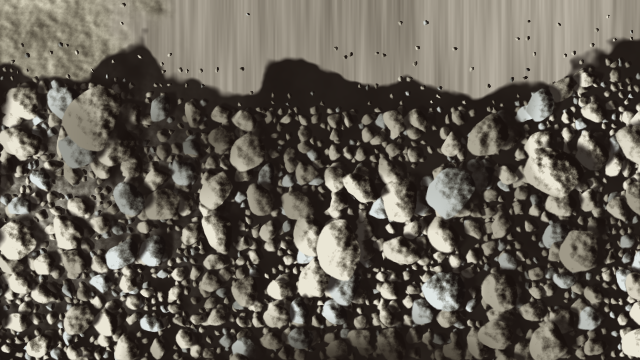
This texture is drawn by a WebGL 2 fragment shader. Its source:

```glsl
#version 300 es
precision highp float;
// Sunlit gravel heaped against a weathered board, with long dark shadows.
uniform vec2 u_resolution;
out vec4 fragColor;

const vec2 LIGHT = vec2(-0.9, -0.43);  // direction towards the low sun

float hash(vec2 p) {
  vec3 q = fract(p.xyx * vec3(0.1031, 0.1030, 0.0973));
  q += dot(q, q.yzx + 33.33);
  return fract((q.x + q.y) * q.z);
}

float noise(vec2 p) {
  vec2 i = floor(p), f = fract(p);
  f = f * f * (3.0 - 2.0 * f);
  return mix(mix(hash(i), hash(i + vec2(1, 0)), f.x),
             mix(hash(i + vec2(0, 1)), hash(i + vec2(1, 1)), f.x), f.y);
}

float fbm(vec2 p) {
  float sum = 0.0, amp = 0.5;
  for (int i = 0; i < 4; i++) {
    sum += amp * noise(p);
    p = mat2(1.6, 1.2, -1.2, 1.6) * p + 7.3;
    amp *= 0.5;
  }
  return sum;
}

float blob(vec2 p, vec2 center, vec2 size) {
  vec2 q = (p - center) / size;
  return exp(-dot(q, q));
}

vec3 ramp(float t) {
  t = clamp(t, 0.0, 1.0);
  vec3 c = mix(vec3(0.095, 0.068, 0.058), vec3(0.91, 0.90, 0.86), t);
  return c - vec3(0.0, 0.0, 0.09) * t * (1.0 - t);
}

// Upper limit of the heap
float heapEdge(float x) {
  return 0.71 + 0.08 * smoothstep(0.7, 0.2, x) + 0.14 * smoothstep(1.35, 1.75, x);
}

// Faceted stone of unit size: xy = surface slope, z = signed distance
vec3 stone(vec2 q, float seed) {
  float sum = 0.0;
  vec2 slope = vec2(0);
  for (int k = 0; k < 7; k++) {
    float fk = float(k);
    float a = (fk + 0.8 * hash(vec2(fk, seed))) * 0.8976 + seed;
    vec2 dir = vec2(cos(a), sin(a));
    float w = exp(8.0 * (dot(q, dir) - 0.74 - 0.3 * hash(vec2(seed, fk + 9.0))));
    sum += w;
    slope += dir * w;
  }
  float d = log(sum) / 8.0;
  return vec3(slope / sum * smoothstep(-0.85, 0.0, d), d);
}

// One size of scattered stones, each shading what lies behind it
void stoneLayer(vec2 p, float cell, float density, float bump, float sun, inout vec3 col) {
  vec2 id = floor(p / cell);
  float soft = max(0.003, 1.0 / u_resolution.y);
  for (int j = 1; j >= -1; j--)
  for (int i = 1; i >= -1; i--) {
    vec2 c = id + vec2(i, j);
    vec2 key = c + cell * 900.0 + 50.0;
    vec2 center = (c + 0.5 + 0.5 * (vec2(hash(key + 3.1), hash(key + 17.7)) - 0.5)) * cell;
    float above = center.y + cell * 0.35 - heapEdge(center.x);
    float chance = above < 0.0 ? density : (cell < 0.03 ? 0.3 * exp(-above * 12.0) : 0.0);
    if (hash(key) > chance) continue;

    float seed = 40.0 * hash(key + 5.9);
    float r = cell * mix(0.38, 0.56, hash(key + 11.3)) * (above < 0.0 ? 1.0 : 0.55);
    float turn = hash(key + 23.0) * 3.14;
    mat2 rot = mat2(cos(turn), sin(turn), -sin(turn), cos(turn));
    vec2 stretch = vec2(1.0, mix(1.0, 1.45, hash(key + 29.0)));
    vec2 q = (p - center) / r;
    if (dot(q, q) > 6.0) continue;

    // Cast shadow
    float shade = stone(rot * (q + LIGHT * 0.5) * stretch, seed).z * r;
    col = mix(col, ramp(0.02), 0.85 * smoothstep(0.15 * r, -0.15 * r, shade));

    // Lit facets
    vec3 s = stone(rot * q * stretch, seed);
    vec2 slope = s.xy * rot;
    vec2 tilt = vec2(hash(key + 31.0), hash(key + 37.0)) - 0.5;
    float lit = 0.71 + 0.72 * dot(slope + 0.45 * tilt, LIGHT) + 0.65 * bump;
    float tone = smoothstep(0.05, 1.1, lit) * mix(0.82, 1.14, hash(key + 41.0));
    vec3 tint = mix(vec3(1.01, 1.0, 0.97), vec3(0.96, 1.0, 1.04), step(0.82, hash(key + 43.0)));
    col = mix(col, ramp(tone * sun) * tint, smoothstep(soft, -soft, s.z * r));
  }
}

void main() {
  vec2 p = gl_FragCoord.xy / u_resolution.y;
  float rough = fbm(p * 9.0);
  float bump = 2.0 * (fbm(p * 40.0) - fbm(p * 40.0 + LIGHT * 0.5));

  // Board with upright grain
  float grain = noise(vec2(p.x * 75.0, p.y * 4.0)) + 0.6 * noise(vec2(p.x * 210.0, p.y * 9.0));
  float board = 0.51 + 0.14 * grain + 0.16 * (noise(p * vec2(9.0, 2.0)) - 0.5);
  vec3 col = ramp(board) * vec3(1.0, 0.98, 0.97);

  // Loose sand at the left
  float sandy = smoothstep(0.5, 0.25, p.x + 0.5 * (rough - 0.5));
  float sand = 0.62 + 0.3 * bump + 0.6 * (rough - 0.5);
  col = mix(col, ramp(sand) * vec3(1.01, 1.0, 0.95), sandy);

  // Shadow thrown up the board
  float top = heapEdge(p.x) - 0.01 + 0.22 * (fbm(p * 7.0 + 5.0) - 0.45)
    + 0.14 * blob(vec2(p.x), vec2(0.4), vec2(0.13))
    + 0.15 * blob(vec2(p.x), vec2(0.82), vec2(0.2))
    + 0.06 * blob(vec2(p.x), vec2(1.12), vec2(0.12));
  col = mix(col, ramp(0.02 + 0.07 * rough), smoothstep(0.012, -0.012, p.y - top));

  // Sandy ground showing through the heap
  float ground = blob(p, vec2(0.12, 0.42), vec2(0.35, 0.25)) * smoothstep(0.3, 0.55, rough);
  col = mix(col, ramp(0.5 + 0.5 * bump), ground);

  // Hollows that the sun does not reach
  float sun = 1.0 - 0.6 * blob(p, vec2(0.55, 0.62), vec2(0.24, 0.14))
    - 0.8 * blob(p, vec2(1.0, 0.0), vec2(0.42, 0.1));
  sun *= mix(0.75, 1.1, smoothstep(0.25, 0.45, noise(p * 5.0 + 2.0)));

  // Stones from grit to boulders
  vec2 q = p + 0.01 * (vec2(fbm(p * 34.0), fbm(p * 34.0 + 40.0)) - 0.47);
  stoneLayer(q, 0.022, 0.5, bump * 0.6, sun * 0.85, col);
  stoneLayer(q, 0.043, 0.6, bump * 0.8, sun * 0.95, col);
  stoneLayer(q, 0.08, 0.62, bump, sun, col);
  stoneLayer(q, 0.13, 0.55, bump, sun, col);
  stoneLayer(q, 0.2, 0.2, bump, sun, col);
  fragColor = vec4(col, 1.0);
}
```
